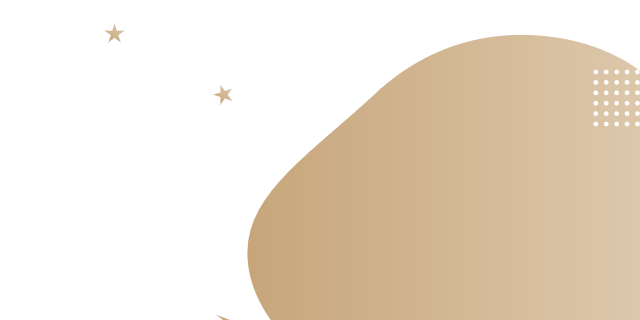
A Shadertoy shader for this background:

```glsl
// A large tan blob on white, with small gold stars and a grid of white dots.
// The blob is a closed chain of Bezier curves turned into a signed distance;
// stars and dots are distance functions. Lengths are in canvas heights.

#define CURVE_STEPS 16
#define STAR_RADIUS 0.0325
#define DOT_SPACING 0.0325
#define DOT_RADIUS 0.0072
#define TAN_DARK vec3(0.780, 0.650, 0.480)
#define TAN_LIGHT vec3(0.865, 0.783, 0.672)

const int CURVES = 5;
const float TAU = 6.2831853;

// Outline: each curve is an end point plus two handles; the chain wraps.
const vec2 OUTLINE[15] = vec2[15](
    vec2(2.000, 0.779), vec2(1.901, 0.852), vec2(1.771, 0.891),
    vec2(1.628, 0.891), vec2(1.458, 0.891), vec2(1.307, 0.828),
    vec2(1.185, 0.719), vec2(0.977, 0.523), vec2(0.773, 0.401),
    vec2(0.773, 0.211), vec2(0.773, 0.102), vec2(0.828, 0.010),
    vec2(0.911, -0.081), vec2(2.344, -0.302), vec2(2.604, 0.297));

vec2 bezier(vec2 a, vec2 b, vec2 c, vec2 d, float t) {
    float s = 1.0 - t;
    return s * s * s * a + 3.0 * s * s * t * b + 3.0 * s * t * t * c + t * t * t * d;
}

// Nearest segment gives the distance, edge crossings give the sign.
float blobDistance(vec2 p) {
    float nearest = 1e3, side = 1.0;
    vec2 from = OUTLINE[0];
    for (int i = 0; i < CURVES; i++) {
        int k = 3 * i;
        vec2 a = OUTLINE[k], b = OUTLINE[k + 1], c = OUTLINE[k + 2];
        vec2 d = OUTLINE[(k + 3) % (3 * CURVES)];
        for (int j = 1; j <= CURVE_STEPS; j++) {
            vec2 to = bezier(a, b, c, d, float(j) / float(CURVE_STEPS));
            vec2 edge = to - from, rel = p - from;
            float along = clamp(dot(rel, edge) / dot(edge, edge), 0.0, 1.0);
            nearest = min(nearest, length(rel - edge * along));
            if ((from.y > p.y) != (to.y > p.y) &&
                rel.x < edge.x * rel.y / edge.y) side = -side;
            from = to;
        }
    }
    return side * nearest;
}

// Five-pointed star with one tip at the given angle.
float starDistance(vec2 p, float tipAngle) {
    float sector = TAU / 5.0;
    float a = atan(p.y, p.x) - tipAngle;
    a = abs(a - sector * round(a / sector));
    return length(p) * cos(a - sector) - STAR_RADIUS * cos(sector);
}

// Sharp tip opening to the lower right.
float wedgeDistance(vec2 p) {
    return max(dot(p, vec2(0.350, 0.937)), dot(p, vec2(-0.616, -0.788)));
}

float dotGridDistance(vec2 p) {
    vec2 cell = clamp(round(p / DOT_SPACING), vec2(0.0, -5.0), vec2(8.0, 0.0));
    return length(p - cell * DOT_SPACING) - DOT_RADIUS;
}

float coverage(float d) {
    return clamp(0.5 - d * iResolution.y, 0.0, 1.0);
}

vec3 starColor(vec2 p) {
    float shade = 0.5 + 0.4 * (p.x * 0.5 + p.y) / STAR_RADIUS;
    return mix(TAN_DARK, TAN_LIGHT, clamp(shade, 0.0, 1.0));
}

void mainImage(out vec4 fragColor, in vec2 fragCoord) {
    vec2 p = fragCoord / iResolution.y;
    vec3 color = vec3(1.0);

    // Blob with a left-to-right gradient
    float ramp = clamp((p.x - 0.773) / 1.227, 0.0, 1.0);
    color = mix(color, mix(TAN_DARK, TAN_LIGHT, ramp), coverage(blobDistance(p)));

    // Stars, and the tip at the lower edge
    vec2 upright = p - vec2(0.358, 0.894);
    vec2 tilted = p - vec2(0.699, 0.704);
    color = mix(color, starColor(upright), coverage(starDistance(upright, TAU / 4.0)));
    color = mix(color, starColor(tilted), coverage(starDistance(tilted, TAU / 2.0)));
    color = mix(color, TAN_DARK, coverage(wedgeDistance(p - vec2(0.677, 0.0156))));

    // White dots near the right edge
    color = mix(color, vec3(1.0), coverage(dotGridDistance(p - vec2(1.862, 0.775))));

    fragColor = vec4(color, 1.0);
}
```
